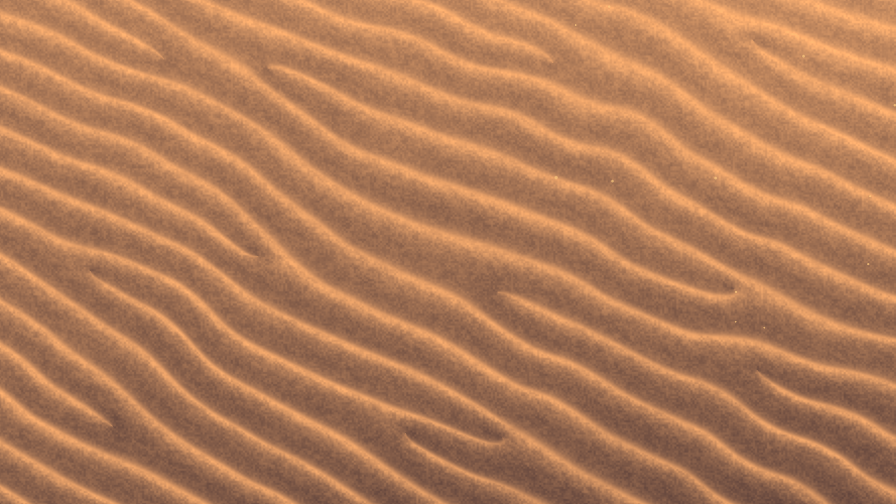
A Shadertoy shader for this texture:

```glsl
// Wind-rippled sand in low warm light: wavy diagonal crests that fork and merge.
// A phase field counts the ripples; vortex terms in it create the forks, and
// a soft asymmetric crest profile, a light gradient and grain give the shading.

const float TAU = 6.2831853;

float hash(vec2 p) {
    vec3 q = fract(p.xyx * 0.1031);
    q += dot(q, q.yzx + 33.33);
    return fract((q.x + q.y) * q.z);
}

vec2 hash2(vec2 p) {
    return vec2(hash(p + 3.7), hash(p + 41.3));
}

// Smooth value noise in -1..1
float noise(vec2 p) {
    vec2 i = floor(p), f = fract(p);
    f = f * f * f * (f * (f * 6.0 - 15.0) + 10.0);
    float low = mix(hash(i), hash(i + vec2(1, 0)), f.x);
    float high = mix(hash(i + vec2(0, 1)), hash(i + vec2(1, 1)), f.x);
    return mix(low, high, f.y) * 2.0 - 1.0;
}

// Position measured along and across the mean crest direction
vec2 toRippleFrame(vec2 p) {
    return vec2(dot(p, vec2(0.87, -0.49)), dot(p, vec2(0.49, 0.87)));
}

// x: ripple count at p, y: nearness to a fork
vec2 rippleField(vec2 p) {
    vec2 r = toRippleFrame(p);

    // Perspective spacing, then shared undulation of neighbouring crests
    float height = p.y + 0.63 * p.x - 0.05 * p.x * p.x - 0.06 * p.x * p.y + 0.1 * p.y * p.y;
    height += 0.034 * noise(r * vec2(3.2, 1.5) + 7.0);
    height += 0.012 * noise(r * vec2(8.0, 4.0) + 19.0);
    float phase = height * 10.8;

    // One fork per jittered cell, with alternating handedness
    float fork = 0.0;
    for (int i = 0; i < 12; i++) {
        vec2 cell = vec2(i % 4, i / 4);
        vec2 center = (cell + 0.15 + 0.7 * hash2(cell + 5.0)) * vec2(0.445, 0.334);
        vec2 d = toRippleFrame(p - center);
        float turn = mod(cell.x + cell.y, 2.0) * 2.0 - 1.0;
        phase += turn * atan(d.y, 0.6 * d.x) / TAU;
        fork = max(fork, exp(-dot(d, d * vec2(0.4, 1.0)) / 0.0004));
    }
    return vec2(phase, fork);
}

// Sparse bright grains, denser toward the upper right
float sparkle(vec2 p) {
    vec2 g = p * 16.0, cell = floor(g);
    float density = 0.012 + 0.06 * smoothstep(1.4, 2.6, p.x + p.y);
    float radius = 0.03 + 0.03 * hash(cell + 90.0);
    float dist = length(fract(g) - 0.2 - 0.6 * hash2(cell + 60.0));
    return step(hash(cell + 25.0), density) * (1.0 - smoothstep(radius * 0.4, radius * 1.4, dist));
}

void mainImage(out vec4 fragColor, in vec2 fragCoord) {
    vec2 p = fragCoord / iResolution.y;
    vec2 r = toRippleFrame(p);
    vec2 field = rippleField(p);

    // Sand grain at two sizes
    float fine = noise(p * 250.0);
    float coarse = noise(r * vec2(70.0, 110.0));

    // Crest: steeper upper flank, longer lower flank, softened by grains
    float d = fract(field.x + 0.012 * fine + 0.01 * coarse) - 0.5;
    float width = (d > 0.0 ? 0.09 : 0.15) * (1.0 + 0.2 * noise(r * vec2(5.0, 9.0)));
    float crest = exp(-pow(abs(d) / width, 1.6));
    crest *= (1.0 + 0.15 * noise(r * vec2(7.0, 12.0) + 31.0)) * (1.0 - 0.5 * field.y);

    // Tone: light falls off toward the bottom, most of all at the right
    float tone = 0.24 + 0.42 * p.y - 0.08 * (p.x - 0.5) * (1.0 - p.y);
    tone += 0.12 * smoothstep(1.3, 2.7, p.x + p.y);
    tone += 0.1 * cos(TAU * (d + 0.1)) - 0.08 * field.y;
    tone += mix(0.62, 0.42, p.y) * crest;
    tone += 0.04 * noise(r * vec2(6.0, 14.0) + 50.0);
    tone -= 0.4 * max(tone - 0.9, 0.0);
    tone += 0.1 * fine + 0.06 * coarse;

    vec3 shadowSand = vec3(0.42, 0.295, 0.25);
    vec3 litSand = vec3(0.91, 0.64, 0.425);
    vec3 color = mix(shadowSand, litSand, tone);
    color += crest * vec3(0.015, 0.0, -0.012);
    color = mix(color, vec3(1.0, 0.8, 0.5), 0.7 * sparkle(p));

    fragColor = vec4(clamp(color, 0.0, 1.0), 1.0);
}
```
